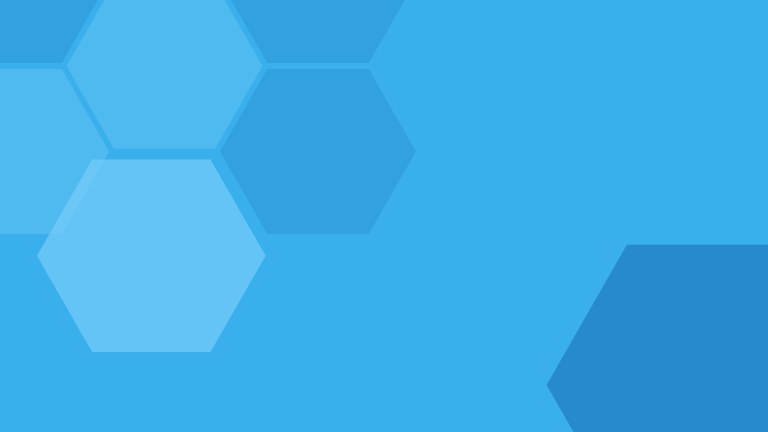
A Shadertoy shader for this background:

```glsl
// Translucent flat-topped hexagons scattered over a plain sky-blue field.

// Signed distance to a hexagon whose left and right corners lie at +-radius.
float hexagon(vec2 p, float radius) {
    vec2 q = abs(p);
    float slanted = dot(q - vec2(radius, 0.0), vec2(0.868, 0.497));
    return max(q.y - 0.842 * radius, slanted);
}

// Antialiased coverage, one pixel wide at the edge.
float coverage(float dist) {
    return clamp(0.5 - dist * iResolution.y, 0.0, 1.0);
}

void mainImage(out vec4 fragColor, in vec2 fragCoord) {
    vec2 p = fragCoord / iResolution.y;
    vec3 color = vec3(0.224, 0.690, 0.925);
    vec3 paleBlue = vec3(0.306, 0.728, 0.941);
    vec3 midBlue = vec3(0.193, 0.631, 0.878);

    // Honeycomb in the upper left, odd columns raised by half a row
    for (int col = 0; col < 3; col++) {
        for (int row = 0; row < 2; row++) {
            float rise = float(row) + 0.5 * float(col % 2);
            vec2 center = vec2(0.0255, 0.6493) + vec2(0.3553 * float(col), 0.3958 * rise);
            vec3 tint = (row == 0 && col < 2) ? paleBlue : midBlue;
            color = mix(color, tint, coverage(hexagon(p - center, 0.2269)));
        }
    }

    // Bright translucent hexagon overlapping the honeycomb
    float bright = coverage(hexagon(p - vec2(0.3502, 0.4080), 0.2646));
    color = mix(color, vec3(0.480, 0.813, 0.979), 0.65 * bright);

    // Large deep-blue hexagon cut off by the lower right corner
    float deep = coverage(hexagon(p - vec2(1.6510, 0.1088), 0.3858));
    color = mix(color, vec3(0.148, 0.541, 0.800), deep);

    fragColor = vec4(color, 1.0);
}
```
